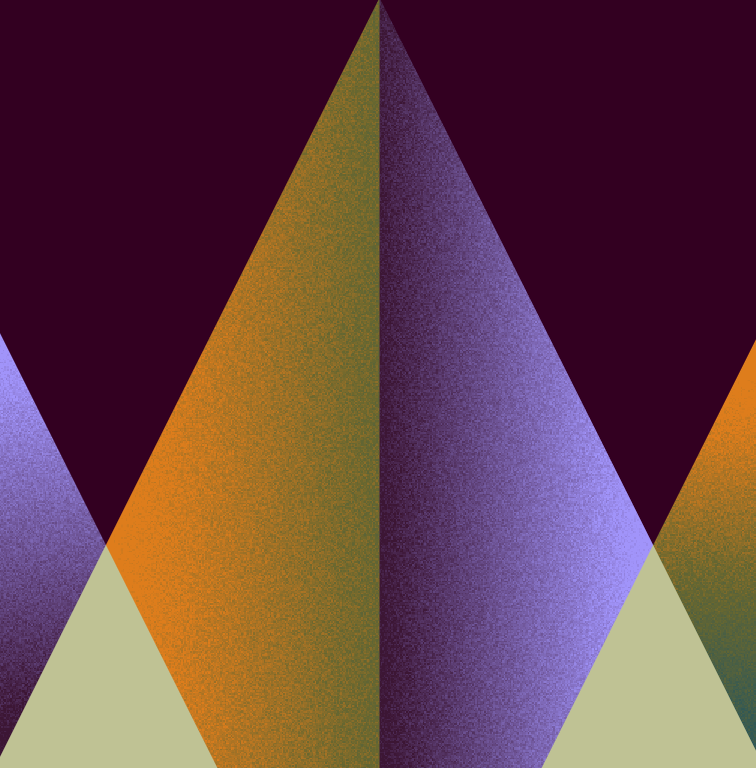
Reproduce this background procedurally as a WebGL 2 fragment shader.

```glsl
#version 300 es
precision highp float;

uniform vec2 u_resolution;
out vec4 fragColor;

// Palette
const vec3 NIGHT  = vec3(0.200, 0.000, 0.128);
const vec3 PLUM   = vec3(0.235, 0.085, 0.205);
const vec3 VIOLET = vec3(0.630, 0.580, 0.980);
const vec3 ORANGE = vec3(0.870, 0.490, 0.110);
const vec3 OLIVE  = vec3(0.410, 0.405, 0.185);
const vec3 TEAL   = vec3(0.190, 0.345, 0.335);
const vec3 SAGE   = vec3(0.748, 0.762, 0.582);

// Layout, in canvas heights with x measured from the middle
const vec2  APEX    = vec2(0.002, 1.003);
const float SPACING = 0.7126;   // distance between peaks
const float SLOPE   = 0.5;      // half width gained per unit of height

// Gradient spans: start and end of each ramp
const vec2 VIOLET_ACROSS = vec2(0.000, 0.325);
const vec2 VIOLET_UP     = vec2(0.055, 0.520);
const vec2 ORANGE_ACROSS = vec2(-0.300, 0.300);
const vec2 ORANGE_DOWN   = vec2(0.460, 0.020);

// Grain
const float GRAIN_CELLS  = 512.0;
const float GRAIN_AMOUNT = 0.16;

float hash(vec2 cell) {
    vec3 q = fract(cell.xyx * 0.1031);
    q += dot(q, q.yzx + 33.33);
    return fract((q.x + q.y) * q.z);
}

// Centred grain with a soft, triangular spread
float grain(vec2 p) {
    vec2 cell = floor(p * GRAIN_CELLS) + 700.0;
    return (hash(cell) + hash(cell + 91.7) - 1.0) * GRAIN_AMOUNT;
}

// Position of v along a span, where 0 is its start and 1 its end
float along(vec2 span, float v) {
    return (v - span.x) / (span.y - span.x);
}

vec3 violetRamp(float t) {
    return mix(PLUM, VIOLET, clamp(t, 0.0, 1.0));
}

vec3 orangeRamp(float t) {
    t = clamp(t, 0.0, 1.0) * 2.0;
    return t < 1.0 ? mix(ORANGE, OLIVE, t) : mix(OLIVE, TEAL, t - 1.0);
}

// Signed distance to the slanted sides of a peak, negative inside
float peak(vec2 p) {
    return (abs(p.x) + SLOPE * p.y) / sqrt(1.0 + SLOPE * SLOPE);
}

float cover(float d, float pixel) {
    return clamp(0.5 - d / pixel, 0.0, 1.0);
}

void main() {
    float pixel = 1.0 / u_resolution.y;
    vec2 p = (gl_FragCoord.xy - vec2(0.5 * u_resolution.x, 0.0)) * pixel;
    float noise = grain(p);
    vec2 local = p - APEX;
    float rightHalf = cover(-local.x, pixel);

    // Central peak: two faces shaded across
    vec3 warmFace = orangeRamp(along(ORANGE_ACROSS, local.x) + noise);
    float tilt = 0.08 * (p.y - 0.25);
    vec3 coolFace = violetRamp(along(VIOLET_ACROSS, local.x) + tilt + noise);
    vec3 centreColor = mix(warmFace, coolFace, rightHalf);

    // Side peaks: inner faces shaded vertically
    vec3 leftFace = violetRamp(along(VIOLET_UP, p.y) + noise);
    vec3 rightFace = orangeRamp(along(ORANGE_DOWN, p.y) + noise);
    vec3 sideColor = mix(leftFace, rightFace, rightHalf);

    // Layer the peaks, with a flat tone where they overlap
    float centre = cover(peak(local), pixel);
    float side = cover(peak(vec2(abs(local.x) - SPACING, local.y)), pixel);
    vec3 color = mix(NIGHT, sideColor, side);
    color = mix(color, mix(centreColor, SAGE, side), centre);

    fragColor = vec4(color, 1.0);
}
```
